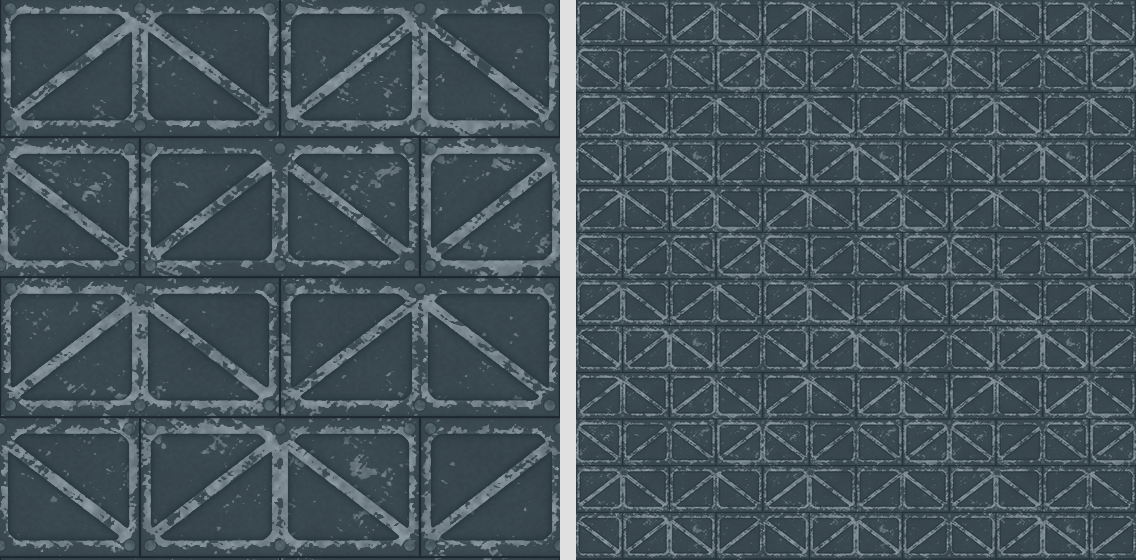
Left: one tile. Right: repeated 3 by 3.
Write a WebGL 1 fragment shader that draws this texture.

```glsl
precision highp float;
// Worn blue-grey steel panels in a running bond, each braced by a riveted truss frame.
uniform vec2 u_resolution;

// Layout: lengths are in design units, TILE units across the canvas.
const vec2 PANELS = vec2(2.0, 4.0);
const float TILE = 768.0;
const vec2 PANEL = vec2(384.0, 192.0);
const float ROW_SHIFT = 4.0;
const vec2 WINDOW_CENTER = vec2(94.0, 0.0);
const vec2 WINDOW_HALF = vec2(83.0, 73.0);
const float CHAMFER = 11.0;
const float GUSSET = 18.0;
const vec2 BRACE_START = vec2(14.0, 57.0);
const vec2 BRACE_END = vec2(167.0, -60.0);
const float BRACE_HALF = 7.5;
const vec2 RIVET = vec2(178.0, 80.0);
const float RIVET_RADIUS = 7.6;
const float SEAM_HALF = 1.4;

// Wear
const float WEAR_LEVEL = 0.70;
const float FRAME_WEAR = 0.07;
const float EDGE_WEAR = 0.25;
const float CLUSTER_WEAR = 0.30;

// Colours
const vec3 STEEL = vec3(0.225, 0.278, 0.310);
const vec3 STEEL_LIGHT = vec3(0.29, 0.35, 0.38);
const vec3 SHADOW = vec3(0.14, 0.195, 0.225);
const vec3 BARE_DULL = vec3(0.39, 0.44, 0.47);
const vec3 BARE_BRIGHT = vec3(0.61, 0.66, 0.69);
const vec3 RIVET_COLOR = vec3(0.32, 0.38, 0.41);

float hash(vec2 p) {
  return fract(sin(dot(p, vec2(127.1, 311.7))) * 43758.5453);
}

// Value noise that wraps after a whole number of cells.
float noise(vec2 uv, vec2 cells) {
  vec2 p = uv * cells;
  vec2 i = floor(p);
  vec2 f = p - i;
  f = f * f * (3.0 - 2.0 * f);
  vec2 a = mod(i, cells);
  vec2 b = mod(i + 1.0, cells);
  return mix(mix(hash(a), hash(vec2(b.x, a.y)), f.x),
             mix(hash(vec2(a.x, b.y)), hash(b), f.x), f.y);
}

float smoothMax(float a, float b, float k) {
  float h = max(k - abs(a - b), 0.0) / k;
  return max(a, b) + h * h * k * 0.25;
}

// Signed distance to the recessed windows; p.x is mirrored about the panel centre.
float windowDistance(vec2 p) {
  vec2 c = p - WINDOW_CENTER;
  vec2 q = abs(c) - WINDOW_HALF;
  float cut = c.x * c.y < 0.0 ? GUSSET : CHAMFER;
  float d = smoothMax(max(q.x, q.y), (q.x + q.y + cut) * 0.7071, 4.0);
  vec2 dir = normalize(BRACE_END - BRACE_START);
  float brace = abs(dot(p - BRACE_START, vec2(-dir.y, dir.x)));
  return smoothMax(d, BRACE_HALF - brace, 4.0);
}

// Ragged flakes crossed by scratches in two directions.
float flakes(vec2 uv) {
  vec2 w = uv + 0.008 * (vec2(noise(uv, vec2(37.0)), noise(uv, vec2(41.0))) - 0.5);
  float scratchA = noise(vec2(w.x + w.y, w.y - w.x), vec2(30.0, 150.0));
  float scratchB = noise(vec2(2.0 * w.x - w.y, w.x + 2.0 * w.y), vec2(18.0, 100.0));
  return 0.3 * noise(w, vec2(52.0)) + 0.25 * (scratchA + scratchB)
       + 0.2 * noise(uv, vec2(240.0));
}

void main() {
  vec2 uv = gl_FragCoord.xy / u_resolution;
  float aa = 0.75 * TILE / min(u_resolution.x, u_resolution.y);

  // Panel coordinates, with every other row moved by half a panel
  vec2 pos = uv * TILE - vec2(0.0, ROW_SHIFT);
  float row = floor(pos.y / PANEL.y);
  pos.x += (1.0 - mod(row, 2.0)) * PANEL.x * 0.5;
  vec2 id = mod(vec2(floor(pos.x / PANEL.x), row), PANELS);
  vec2 p = mod(pos, PANEL) - PANEL * 0.5;
  p.x = abs(p.x);

  float d = windowDistance(p);
  float frame = smoothstep(-aa, aa, d);
  vec2 border = PANEL * 0.5 - abs(p);
  float seam = min(border.x, border.y);
  vec2 r = vec2(p.x < RIVET.x * 0.5 ? p.x : p.x - RIVET.x, abs(p.y) - RIVET.y);
  float rivet = length(r) - RIVET_RADIUS;

  // Painted steel with a faint lit rim around the windows
  float grain = noise(uv, vec2(190.0)) - 0.5;
  float cluster = 0.65 * noise(uv, vec2(9.0)) + 0.35 * noise(uv, vec2(23.0));
  vec3 color = STEEL * (1.0 + 0.07 * grain + 0.08 * (cluster - 0.5));
  color = mix(color, STEEL_LIGHT, frame * (0.15 + 0.5 * (1.0 - smoothstep(1.0, 5.0, d))));

  // Bare metal, strongest on the frame edges and braces
  float edge = frame * (1.0 - smoothstep(4.0, 14.0, d));
  float amount = flakes(uv) + CLUSTER_WEAR * (cluster - 0.5) + FRAME_WEAR * frame
               + EDGE_WEAR * edge + 0.05 * (hash(id + 3.0) - 0.5);
  float wear = smoothstep(-0.03, 0.06, amount - WEAR_LEVEL);
  vec3 bare = mix(BARE_DULL, BARE_BRIGHT, 0.7 * noise(uv, vec2(75.0)) + 0.3 * (grain + 0.5));
  color = mix(color, bare, wear * mix(0.65, 0.9, frame));

  // Recess shadow, rivets and seams
  color = mix(color, SHADOW, (1.0 - frame) * 0.85 * exp(min(d, 0.0) / 4.5));
  color = mix(color, SHADOW, 0.6 * (1.0 - smoothstep(0.0, 3.0, rivet)));
  vec3 head = RIVET_COLOR * (1.0 + 0.012 * (r.y - r.x)) + 0.1 * grain;
  color = mix(color, head, 1.0 - smoothstep(-aa, aa, rivet));
  color = mix(color, SHADOW, 0.55 * exp(-seam / 3.0));
  color = mix(color, SHADOW * 0.8, 1.0 - smoothstep(SEAM_HALF - aa, SEAM_HALF + aa, seam));
  gl_FragColor = vec4(color, 1.0);
}
```
